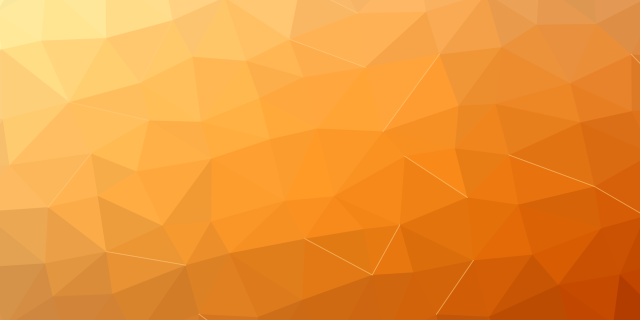
A Shadertoy shader for this background:

```glsl
// Low-poly mesh of flat triangles, pale yellow at top left to burnt orange
// at lower right. A tilted, jittered grid is split into triangles; each takes
// its colour from a smooth biquadratic gradient sampled at its centre.

#define GRID vec2(5.3, 6.3)    // cells per canvas height, along x and y
#define TILT 0.24              // rotation of the grid, radians
#define JITTER 0.48            // vertex wander; below 0.5 keeps quads convex
#define FACET_CONTRAST 0.065   // brightness spread between triangles
#define SEAM_CHANCE 0.10       // share of cells with a light hairline
#define SEAM_WIDTH 0.0011      // in canvas heights
#define SEAM_COLOR vec3(1.0, 0.80, 0.50)

float hash(vec2 p) {
    p = fract(p * vec2(0.1031, 0.1137));
    p += dot(p, p.yx + 33.33);
    return fract((p.x + p.y) * p.x * 97.3);
}

// Weights of a parabola through three values at t = 0, 0.5 and 1.
vec3 parabola(float t) {
    return vec3((1.0 - t) * (1.0 - 2.0 * t), 4.0 * t * (1.0 - t), t * (2.0 * t - 1.0));
}

vec3 gradient(vec2 uv) {
    uv = clamp(uv, 0.0, 1.0);
    vec3 x = parabola(uv.x), y = parabola(uv.y);
    // Columns of each matrix: left, centre, right.
    vec3 bottom = mat3(0.80, 0.54, 0.28,  0.82, 0.42, 0.08,  0.70, 0.23, 0.00) * x;
    vec3 middle = mat3(0.99, 0.76, 0.42,  0.99, 0.60, 0.16,  0.85, 0.40, 0.06) * x;
    vec3 top    = mat3(1.00, 0.94, 0.66,  0.99, 0.74, 0.42,  0.86, 0.58, 0.32) * x;
    return mat3(bottom, middle, top) * y;
}

// Jittered grid vertex, in canvas heights.
vec2 vertex(vec2 id, mat2 toCanvas) {
    vec2 wander = vec2(hash(id + 17.0), hash(id + 71.0)) - 0.5;
    return toCanvas * (id + JITTER * wander);
}

// Signed distance to the line a-b, positive on its left.
float leftOf(vec2 p, vec2 a, vec2 b) {
    vec2 e = normalize(b - a);
    return e.x * (p.y - a.y) - e.y * (p.x - a.x);
}

float segmentDistance(vec2 p, vec2 a, vec2 b) {
    vec2 e = b - a;
    return length(p - a - e * clamp(dot(p - a, e) / dot(e, e), 0.0, 1.0));
}

// Colour of one counter-clockwise triangle, weighted by its coverage.
vec4 facet(vec2 p, vec2 a, vec2 b, vec2 c, float seed, float aspect, float aa) {
    float inside = min(leftOf(p, a, b), min(leftOf(p, b, c), leftOf(p, c, a)));
    float coverage = smoothstep(-aa, aa, inside);
    vec2 middlePoint = (a + b + c) / 3.0;
    float shade = 1.0 + FACET_CONTRAST * (seed - 0.5);
    return vec4(gradient(middlePoint / vec2(aspect, 1.0)) * shade, 1.0) * coverage;
}

void mainImage(out vec4 fragColor, in vec2 fragCoord) {
    vec2 p = fragCoord / iResolution.y;
    float aspect = iResolution.x / iResolution.y;
    float aa = 0.7 / iResolution.y;

    float s = sin(TILT), c = cos(TILT);
    mat2 toCanvas = mat2(c, s, -s, c) * mat2(1.0 / GRID.x, 0.0, 0.0, 1.0 / GRID.y);
    vec2 home = floor(inverse(toCanvas) * p);

    vec4 sum = vec4(0.0);
    float seam = 0.0;

    // Jitter can push a neighbour's triangles over this cell.
    for (int j = -1; j <= 1; j++)
    for (int i = -1; i <= 1; i++) {
        vec2 id = home + vec2(float(i), float(j));
        vec2 v0 = vertex(id, toCanvas);
        vec2 v1 = vertex(id + vec2(1.0, 0.0), toCanvas);
        vec2 v2 = vertex(id + vec2(1.0, 1.0), toCanvas);
        vec2 v3 = vertex(id + vec2(0.0, 1.0), toCanvas);

        // Split along the shorter diagonal by relabelling the corners.
        if (distance(v1, v3) < distance(v0, v2)) {
            vec2 first = v0;
            v0 = v1; v1 = v2; v2 = v3; v3 = first;
        }
        sum += facet(p, v0, v1, v2, hash(id + 5.3), aspect, aa);
        sum += facet(p, v0, v2, v3, hash(id + 9.7), aspect, aa);

        // Light hairline along a few of the diagonals.
        float hairline = 1.0 - smoothstep(0.0, SEAM_WIDTH + aa, segmentDistance(p, v0, v2));
        seam = max(seam, hairline * step(hash(id + 43.1), SEAM_CHANCE));
    }

    vec3 color = sum.rgb / max(sum.a, 0.001);
    color = mix(color, SEAM_COLOR, 0.5 * seam);
    fragColor = vec4(clamp(color, 0.0, 1.0), 1.0);
}
```
